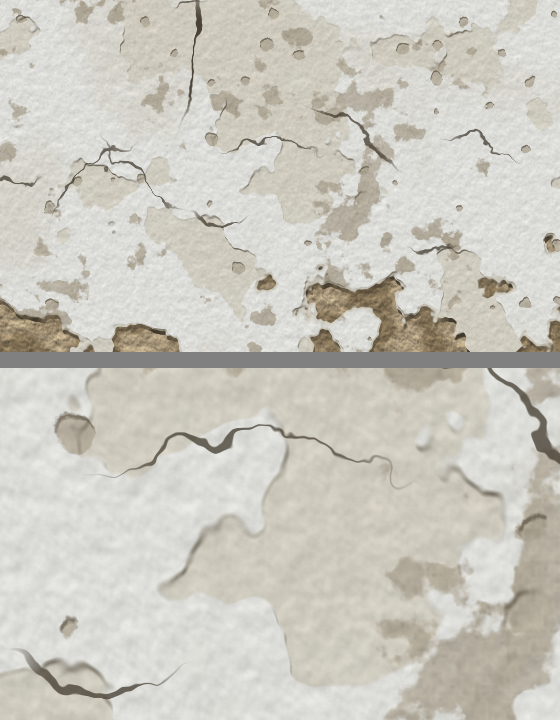
Top, the full canvas; bottom, a detail of the centre.
Write a WebGL 2 fragment shader that draws this texture.

```glsl
#version 300 es
precision highp float;

uniform vec2 u_resolution;
out vec4 fragColor;

// Palette
const vec3 WHITE = vec3(0.862, 0.864, 0.850);
const vec3 CREAM = vec3(0.800, 0.782, 0.728);
const vec3 WORN = vec3(0.675, 0.640, 0.570);
const vec3 RENDER_LIGHT = vec3(0.660, 0.595, 0.485);
const vec3 RENDER_DARK = vec3(0.500, 0.435, 0.330);
const vec3 SHADOW = vec3(0.230, 0.200, 0.150);

// Layout, in canvas heights
const vec2 LIGHT = vec2(-0.002, 0.006);
const float CREAM_LEVEL = 0.590;
const float WORN_LEVEL = 0.615;
const float BARE_BASE = 0.045;
const float BARE_FALLOFF = 1.15;
const float CHIP_SCALE = 11.0;
const float CHIP_CHANCE = 0.22;
const int CRACKS = 9;

float hash(vec2 p) {
    vec3 q = fract(p.xyx * 0.1031);
    q += dot(q, q.yzx + 33.33);
    return fract((q.x + q.y) * q.z);
}

float noise(vec2 p) {
    vec2 i = floor(p), f = fract(p);
    f = f * f * (3.0 - 2.0 * f);
    return mix(mix(hash(i), hash(i + vec2(1, 0)), f.x),
               mix(hash(i + vec2(0, 1)), hash(i + vec2(1, 1)), f.x), f.y);
}

float fbm(vec2 p) {
    float sum = 0.0, gain = 0.516;
    for (int i = 0; i < 5; i++) {
        sum += gain * noise(p);
        p = mat2(1.6, 1.2, -1.2, 1.6) * p + 17.3;
        gain *= 0.5;
    }
    return sum;
}

// Fallen plaster: positive where the render shows, mostly near the ground
float bareLevel(vec2 p) {
    float humps = 0.04 * cos((p.x - 0.05) * 16.3) + 0.05 * (p.x - 0.8);
    return fbm(p * 5.0 + 40.0) - 0.5 + BARE_BASE + humps - BARE_FALLOFF * p.y;
}

// Flaked top coat, also forming a rim around fallen plaster
float creamLevel(vec2 p, float bare) {
    float band = 0.03 * exp(-pow((p.y - 0.55) / 0.2, 2.0));
    return max(fbm(p * 4.6 + 8.0) + band - CREAM_LEVEL, bare + 0.02);
}

// Speckled abrasion, strongest in a band above the middle
float wornLevel(vec2 p) {
    float band = 0.05 * exp(-pow((p.y - 0.62) / 0.14, 2.0));
    return 0.6 * fbm(p * 4.0 + 71.0) + 0.4 * fbm(p * 21.0) + band - WORN_LEVEL;
}

// Small scattered chips with ragged outlines
float chipLevel(vec2 p) {
    vec2 g = p * CHIP_SCALE, cell = floor(g);
    vec2 centre = 0.3 + 0.4 * vec2(hash(cell + 3.1), hash(cell + 9.7));
    float radius = mix(0.06, 0.19, hash(cell + 5.3)) * step(hash(cell), CHIP_CHANCE);
    float ragged = 0.30 * (fbm(p * 38.0) - 0.5);
    return radius > 0.0 ? radius - length(fract(g) - centre) + ragged : -1.0;
}

// One wandering crack, tapered towards both ends
float crack(vec2 p, vec2 centre, float angle, float reach, float width, float wander, float seed) {
    vec2 q = p - centre;
    float c = cos(angle), s = sin(angle);
    q = vec2(c * q.x + s * q.y, c * q.y - s * q.x);
    q.y += (fbm(p * 8.0 + seed) - 0.5) * wander;
    float taper = 1.0 - smoothstep(0.45, 1.0, abs(q.x) / reach);
    float w = width * taper * smoothstep(0.25, 0.75, noise(p * 19.0 + seed));
    float aa = 1.2 / u_resolution.y;
    return taper * (1.0 - smoothstep(w, w + aa + 0.001, abs(q.y)));
}

void main() {
    vec2 p = gl_FragCoord.xy / u_resolution.y;
    float aspect = u_resolution.x / u_resolution.y;
    float relief = fbm(p * 55.0) - fbm((p + LIGHT) * 55.0);
    float grain = noise(p * 170.0) - 0.5;
    float patches = fbm(p * 13.0 + 25.0);

    // Layer coverage here and a step towards the light
    vec2 near = p + LIGHT * 0.7, far = p + LIGHT * 2.0;
    float level = bareLevel(p), farLevel = bareLevel(far);
    float bare = smoothstep(-0.008, 0.008, level);
    float bareLit = smoothstep(-0.008, 0.008, farLevel);
    float cream = smoothstep(-0.010, 0.010, creamLevel(p, level));
    float creamLit = smoothstep(-0.010, 0.010, creamLevel(near, bareLevel(near)));
    float worn = smoothstep(-0.012, 0.025, wornLevel(p));
    float chip = smoothstep(-0.02, 0.02, chipLevel(p));
    float chipLit = smoothstep(-0.02, 0.02, chipLevel(near));

    // Paint coats
    vec3 color = mix(WHITE, CREAM, 0.55 * smoothstep(0.50, 0.75, fbm(p * 2.6 + 90.0)));
    color = mix(color, CREAM, cream * mix(0.7, 1.0, patches));
    color = mix(color, WORN, worn * mix(0.55, 1.1, patches));
    color = mix(color, WORN, chip * 0.8);
    color *= 1.0 + 0.20 * relief + 0.045 * grain - 0.10 * worn * abs(grain);

    // Thin shadows under lifted flakes
    float lifted = smoothstep(0.42, 0.66, patches);
    color = mix(color, SHADOW, cream * (1.0 - creamLit) * (0.12 + 0.55 * lifted));
    color = mix(color, SHADOW, chip * (1.0 - chipLit) * 0.5);

    // Rough render and the shadow of the plaster edge
    vec3 render = mix(RENDER_DARK, RENDER_LIGHT, smoothstep(0.36, 0.62, patches));
    render *= 1.0 + 1.0 * relief + 0.16 * grain;
    render = mix(render, SHADOW, (1.0 - bareLit) * mix(0.35, 0.95, lifted));
    color = mix(color, render, bare);

    // Main upright crack followed by scattered hairlines
    float cracks = crack(p, vec2(0.35 * aspect, 0.84), 1.40, 0.22, 0.007, 0.08, 3.0);
    for (int i = 1; i < CRACKS; i++) {
        float n = float(i);
        vec2 centre = vec2(fract(n * 0.382 + 0.1) * aspect, mix(0.24, 0.60, hash(vec2(n, 2.0))));
        float angle = mix(-0.7, 0.8, hash(vec2(n, 5.0)));
        float reach = mix(0.07, 0.19, hash(vec2(n, 8.0)));
        cracks = max(cracks, 0.8 * crack(p, centre, angle, reach, 0.0035, 0.16, n * 13.0));
    }
    color = mix(color, SHADOW, cracks * (1.0 - 0.6 * bare) * 0.9);

    fragColor = vec4(clamp(color, 0.0, 1.0), 1.0);
}
```
